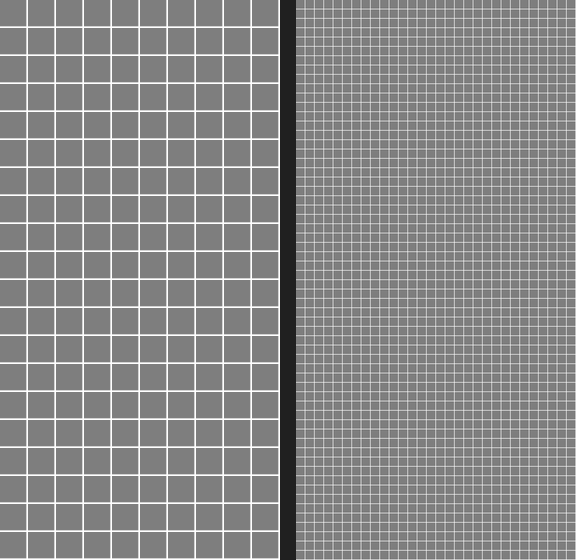
Left: one tile. Right: repeated 3 by 3.
This pattern is drawn by a WebGL 2 fragment shader. Its source:

```glsl
#version 300 es
precision highp float;
// Plain square tiles, 10 across and 20 down, parted by thin white lines.
// Each line lies flush with the right and lower side of its tile, and its
// edges are smoothed by the exact area that it covers of each pixel.

uniform vec2 u_resolution;
out vec4 fragColor;

// Total line width between 0 and t, where every unit starts with a line
vec2 lineIntegral(vec2 t, float width) {
    return floor(t) * width + min(fract(t), width);
}

void main() {
    vec2 repeats = vec2(10.0, 20.0);
    vec2 uv = gl_FragCoord.xy / u_resolution;

    // Count columns from the right and rows from the bottom
    vec2 cell = vec2(1.0 - uv.x, uv.y) * repeats;

    // Average the lines over the footprint of one pixel
    vec2 pixel = repeats / u_resolution;
    vec2 coverage = (lineIntegral(cell + 0.5 * pixel, 0.059)
                   - lineIntegral(cell - 0.5 * pixel, 0.059)) / pixel;

    // Join the vertical and horizontal lines
    float grid = 1.0 - (1.0 - coverage.x) * (1.0 - coverage.y);

    vec3 tileGrey = vec3(0.494);
    vec3 lineWhite = vec3(1.0);
    fragColor = vec4(mix(tileGrey, lineWhite, clamp(grid, 0.0, 1.0)), 1.0);
}
```
